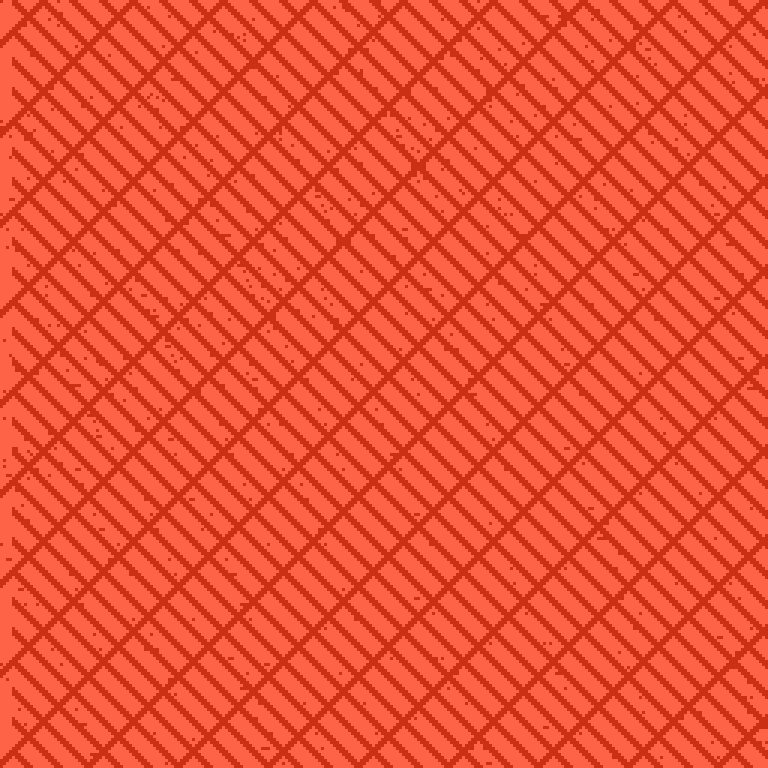
Give the GLSL for this pattern, as a WebGL 1 fragment shader.

```glsl
precision highp float;
// Diagonal brickwork: long rising strokes crossed by falling strokes set three
// times as close, drawn on a coarse square grid with stepped edges.
// Stray single cells add wear; supersampling smooths the cell borders.

uniform vec2 u_resolution;

const vec3 GROUND_COLOR = vec3(1.00, 0.39, 0.28);
const vec3 STROKE_COLOR = vec3(0.80, 0.19, 0.08);

// All lengths are in cells; the canvas is GRID cells wide and high.
const float GRID = 256.0;
const float LONG_PERIOD = 30.0;
const float LONG_OFFSET = 14.0;
const float SHORT_PERIOD = 10.0;
const float SHORT_OFFSET = 4.0;
const float STROKE_REACH = 1.0;     // cells on each side of a stroke's centre
const float LEFT_MARGIN = 4.0;      // short strokes begin after this column
const float SPECK_CHANCE = 0.012;
const int SAMPLES = 3;              // per axis

float hash(vec2 p) {
    return fract(sin(dot(p, vec2(127.1, 311.7))) * 43758.5453);
}

// 1 inside evenly spaced strokes, 0 between them; takes a whole coordinate
float stroke(float position, float offset, float period) {
    float distanceToCentre = abs(mod(position - offset + 0.5 * period, period) - 0.5 * period);
    return 1.0 - step(STROKE_REACH + 0.5, distanceToCentre);
}

// Ink in one cell, with rows counted from the top
float cellInk(vec2 cell) {
    float rising = stroke(cell.x + cell.y, LONG_OFFSET, LONG_PERIOD);
    float falling = stroke(cell.x - cell.y, SHORT_OFFSET, SHORT_PERIOD);
    falling *= step(LEFT_MARGIN - 0.5, cell.x);
    float speck = step(hash(cell), SPECK_CHANCE);
    return max(max(rising, falling), speck);
}

void main() {
    // Average the ink over the pixel's area
    float ink = 0.0;
    for (int i = 0; i < SAMPLES; i++) {
        for (int j = 0; j < SAMPLES; j++) {
            vec2 jitter = (vec2(float(i), float(j)) + 0.5) / float(SAMPLES) - 0.5;
            vec2 uv = (gl_FragCoord.xy + jitter) / u_resolution;
            uv.y = 1.0 - uv.y;
            ink += cellInk(floor(uv * GRID));
        }
    }
    ink /= float(SAMPLES * SAMPLES);
    gl_FragColor = vec4(mix(GROUND_COLOR, STROKE_COLOR, ink), 1.0);
}
```
